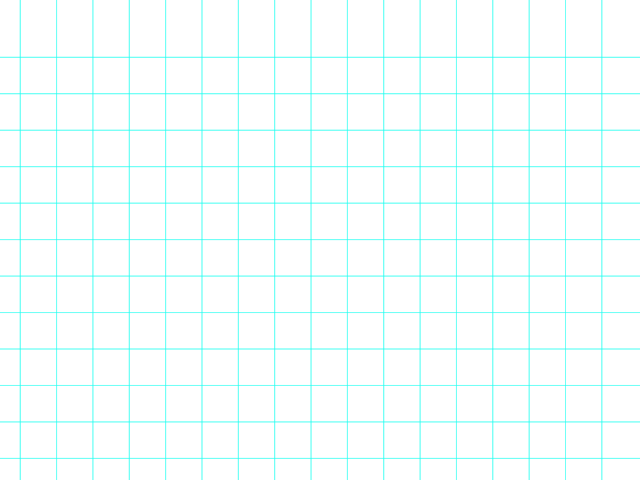
A Shadertoy shader for this pattern:

```glsl
const vec3 PAPER = vec3(1.0);
const vec3 INK = vec3(0.10, 1.0, 0.94);

// Layout as fractions of the canvas, measured from the lower left
const vec2 FIRST_LINE = vec2(0.0316, 0.0450);
const vec2 SPACING = vec2(0.0568, 0.07597);
const vec2 LINE_COUNT = vec2(17.0, 12.0);

// Widths: stroke in canvas heights, smoothing in pixels
const float STROKE_WIDTH = 0.0016;
const float FILTER_PIXELS = 1.25;

// Distance to the closest line of a finite, evenly spaced row
float lineDistance(float position, float first, float spacing, float count) {
    float index = clamp(round((position - first) / spacing), 0.0, count - 1.0);
    return abs(position - first - index * spacing);
}

// Share of a box filter that a stroke covers
float strokeCoverage(float distance, float width, float filterWidth) {
    float nearEdge = max(distance - 0.5 * filterWidth, -0.5 * width);
    float farEdge = min(distance + 0.5 * filterWidth, 0.5 * width);
    return max(farEdge - nearEdge, 0.0) / filterWidth;
}

void mainImage(out vec4 fragColor, in vec2 fragCoord) {
    vec2 uv = fragCoord / iResolution.xy;
    float aspect = iResolution.x / iResolution.y;
    float filterWidth = FILTER_PIXELS / iResolution.y;

    // Distances in canvas heights, so both directions share one stroke width
    float columnDistance = aspect * lineDistance(uv.x, FIRST_LINE.x, SPACING.x, LINE_COUNT.x);
    float rowDistance = lineDistance(uv.y, FIRST_LINE.y, SPACING.y, LINE_COUNT.y);

    float column = strokeCoverage(columnDistance, STROKE_WIDTH, filterWidth);
    float row = strokeCoverage(rowDistance, STROKE_WIDTH, filterWidth);

    // Overlay both sets of lines on the paper
    float ink = 1.0 - (1.0 - column) * (1.0 - row);
    fragColor = vec4(mix(PAPER, INK, ink), 1.0);
}
```
